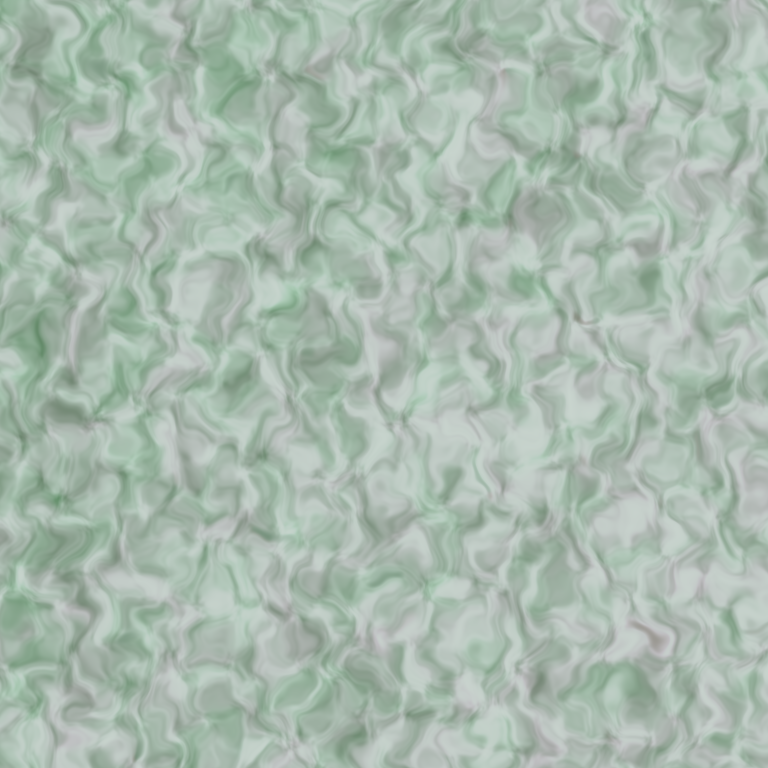
Write a WebGL 1 fragment shader that draws this texture.

```glsl
precision highp float;
// Pale green mottled stone with short, bent, mostly upright grains.
uniform vec2 u_resolution;

float hash(vec2 cell) {
  return fract(sin(dot(cell, vec2(127.1, 311.7))) * 43758.5453);
}

// Slope of a randomly turned unit gradient at one lattice corner
float corner(vec2 cell, vec2 offset) {
  float angle = 6.2832 * hash(cell);
  return dot(vec2(cos(angle), sin(angle)), offset);
}

// Gradient noise, roughly -0.7 to 0.7
float noise(vec2 p) {
  vec2 i = floor(p);
  vec2 f = p - i;
  vec2 u = f * f * f * (f * (f * 6.0 - 15.0) + 10.0);
  vec2 e = vec2(1.0, 0.0);
  float low = mix(corner(i, f), corner(i + e, f - e), u.x);
  float high = mix(corner(i + e.yx, f - e.yx), corner(i + 1.0, f - 1.0), u.x);
  return mix(low, high, u.y);
}

vec2 noise2(vec2 p) {
  return vec2(noise(p + 17.3), noise(p + 61.8));
}

// Three octaves, each bent by the same flow
float grain(vec2 p) {
  float sum = 0.0;
  float weight = 1.0;
  for (int octave = 0; octave < 3; octave++) {
    sum += weight * noise(p);
    p = mat2(1.9, 0.5, -0.5, 1.9) * p + 23.7;
    weight *= 0.48;
  }
  return sum;
}

void main() {
  vec2 uv = gl_FragCoord.xy / min(u_resolution.x, u_resolution.y);

  // Bend the grain so that strokes lean both ways
  vec2 flow = 0.045 * noise2(uv * 13.0) + 0.022 * noise2(uv * 31.0 + 8.0);
  vec2 bent = uv + flow;

  // Lightness: grain, broad clouds and faint upright streaks
  float tone = grain(bent * vec2(34.0, 23.0));
  tone += 0.4 * noise(uv * 6.0 + 3.0);
  tone += 0.3 * noise(vec2(bent.x * 62.0, uv.y * 11.0) + 40.0);
  tone += 0.22 * (uv.x - 0.5);
  vec3 color = vec3(0.668, 0.734, 0.690) + tone * vec3(0.235, 0.195, 0.245);

  // Drift between green and warm grey, greener at upper left
  float warmth = noise(bent * 15.0 + 90.0) + 0.6 * noise(bent * 33.0 + 70.0);
  warmth += 0.25 * (uv.x - uv.y);
  color += warmth * vec3(0.055, -0.025, 0.035);

  // Sparse dark flecks, some green and some brown
  float fleck = smoothstep(0.3, 0.6, noise(bent * vec2(25.0, 21.0) + 130.0));
  fleck *= smoothstep(0.0, 0.3, noise(uv * 9.0 + 150.0));
  vec3 fleckColor = mix(vec3(0.36, 0.49, 0.39), vec3(0.45, 0.44, 0.38),
                        smoothstep(0.0, 0.3, warmth));
  color = mix(color, fleckColor, 0.65 * fleck);

  // Soft ceiling keeps the pale grains from bleaching
  vec3 over = max(color - vec3(0.73, 0.78, 0.75), 0.0);
  color -= over * over / (over + 0.08);

  gl_FragColor = vec4(color, 1.0);
}
```
